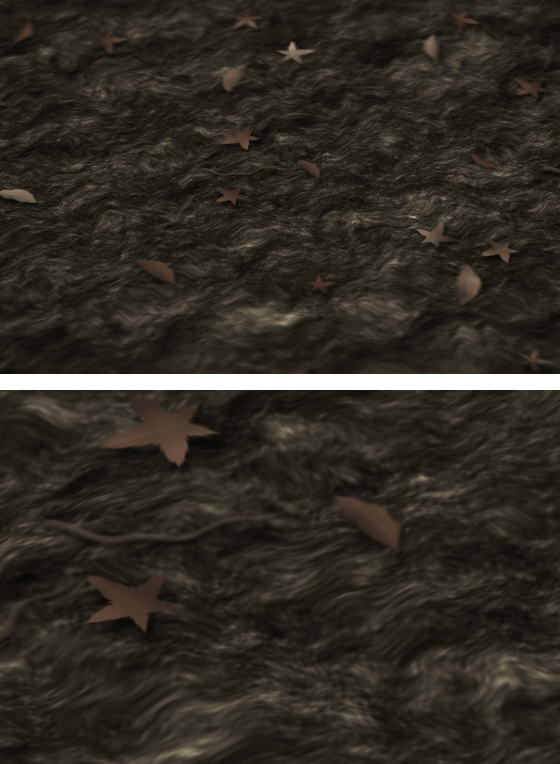
Top: the whole. Bottom: its middle third, enlarged.
Give the GLSL for this texture, as a WebGL 2 fragment shader.

```glsl
#version 300 es
precision highp float;
// Dark wet forest soil seen at a low angle, strewn with twigs and faded leaves.
// Side-lit octaves of cellular bumps form the mud; jittered grids scatter the
// litter; a focus band softens everything near the top and bottom.
uniform vec2 u_resolution;
out vec4 fragColor;

vec3 hash3(vec2 cell, float seed) {
  vec3 p = fract(cell.xyx * vec3(.1031, .1030, .0973) + seed * .137);
  p += dot(p, p.yxz + 33.33);
  return fract((p.xxy + p.yzz) * p.zyx);
}

mat2 rotate(float a) {
  return mat2(cos(a), -sin(a), sin(a), cos(a));
}

// Cellular noise: round bumps and dents of random height, one per cell
float bumps(vec2 p, float seed) {
  vec2 cell = floor(p);
  float sum = 0.;
  for (int j = -1; j <= 1; j++)
    for (int i = -1; i <= 1; i++) {
      vec2 c = cell + vec2(i, j);
      vec3 h = hash3(c, seed);
      vec2 d = p - c - h.xy;
      float k = max(0., 1. - dot(d, d));
      sum += (h.z * 2. - 1.) * k * k * k;
    }
  return sum;
}

float fill(float d, float blur) {
  return 1. - smoothstep(-blur, blur, d);
}

// Log brightness of the mud; fine octaves fade as the blur grows
float mudTone(vec2 g, float blur) {
  vec2 q = g + .02 * sin(g.yx * 17. + 2. * sin(g * 9.)) + .006 * sin(g.yx * 71.);
  float tone = 0., freq = 5.;
  for (int i = 0; i < 6; i++) {
    float seed = float(i) + 1.;
    vec2 s = rotate(.35 * sin(seed * 2.3)) * q * freq;
    float n = bumps(s, seed);
    float lit = n - bumps(s + vec2(-.14, .3), seed);
    float crease = 1. - smoothstep(0., .13, abs(n));
    float keep = exp(-pow(freq * blur * 1.3, 2.));
    tone += keep * (1.45 * lit + .35 * n - .22 * (crease - .25));
    freq *= 1.9;
  }
  return tone;
}

// Signed distance to a leaf: a pointed five-lobed star or a slim oval
float leafShape(vec2 q, float size, float kind) {
  float a = atan(q.y, q.x);
  float lobes = 1. - abs(sin(2.5 * a));
  float teeth = .06 * abs(sin(13. * a));
  float star = length(q) - size * (.38 + .6 * lobes + teeth) * (.8 + .25 * cos(a));
  float x = q.x / size;
  float oval = abs(q.y + .18 * size * x * x) - .36 * size * (1. - x * x);
  return kind < .5 ? star : max(oval, abs(q.x) - size);
}

// Twigs for layer 0, fine straws for layer 1
vec3 addTwigs(vec3 col, vec2 g, float blur, float layer) {
  float size = mix(.22, .09, layer);
  vec2 cell = floor(g / size);
  for (int j = -1; j <= 1; j++)
    for (int i = -1; i <= 1; i++) {
      vec2 c = cell + vec2(i, j);
      vec3 h = hash3(c, 21. + layer), k = hash3(c, 31. + layer);
      float chance = mix(.17, .62, smoothstep(.1, .8, c.x * size));
      if (h.z > chance) continue;
      vec2 q = rotate((k.x - .5) * 2.8) * (g - (c + h.xy) * size);
      float reach = size * mix(.25, .65, k.y);
      float x = q.x / reach;
      q.y += reach * (.16 * sin(x * 2.5 + k.z * 6.) + .04 * sin(x * 9.));
      float width = mix(.003 + .006 * k.z, .0018, layer) * (1. - .45 * x);
      float ends = fill(abs(q.x) - reach, blur + .004);
      float cover = ends * width / (width + .5 * blur);
      col *= 1. - .5 * cover * fill(abs(q.y + width * 1.6) - width, blur + .004);
      float tone = mix(.13, .36, k.y * k.y) * (1. + .3 * clamp(q.y / width, -1., 1.));
      col = mix(col, tone * vec3(1., .88, .72), .8 * cover * fill(abs(q.y) - width, blur));
    }
  return col;
}

vec3 addLeaves(vec3 col, vec2 g, float blur) {
  float size = .3;
  vec2 cell = floor(g / size);
  float ragged = .005 * bumps(g * 45., 9.);
  float crinkle = bumps(g * 24., 12.);
  for (int j = -1; j <= 1; j++)
    for (int i = -1; i <= 1; i++) {
      vec2 c = cell + vec2(i, j);
      vec3 h = hash3(c, 41.), k = hash3(c, 53.);
      if (h.z > .42) continue;
      vec2 q = g - (c + h.xy) * size;
      mat2 turn = rotate(k.x * 6.28);
      float radius = mix(.045, .1, k.y);
      float shadow = leafShape(turn * (q + vec2(-.006, .022)), radius, k.z);
      col *= 1. - .5 * fill(shadow, blur + .018);
      vec2 l = turn * q;
      float rib = fill(abs(l.y) - .001, blur + .002);
      float curl = 1. + .3 * clamp(l.y / radius * 2., -1., 1.) + .22 * crinkle + .15 * rib;
      float pale = fract(h.z * 17. + k.y * 5.);
      vec3 skin = mix(vec3(.27, .19, .15), vec3(.53, .47, .39), pale * pale);
      col = mix(col, skin * curl, .93 * fill(leafShape(l, radius, k.z) + ragged, blur));
    }
  return col;
}

void main() {
  vec2 p = (gl_FragCoord.xy - vec2(.5 * u_resolution.x, 0.)) / u_resolution.y;
  // Tilted ground plane and depth of field
  vec2 ground = vec2(p.x * (1. + .45 * p.y), p.y * (1.5 + .5 * p.y));
  float blur = .003 + .05 * pow(abs(p.y - .48), 2.);
  // Mud with broad damp patches and darker corners
  float patches = bumps(ground * 2.3, 15.);
  float tone = mudTone(ground, blur) + .4 * patches;
  tone -= .7 * smoothstep(.45, 1., length((p - vec2(0., .52)) * vec2(.95, 1.3)));
  float value = .158 * exp(.33 * tone);
  vec3 col = value * mix(vec3(1., .86, .66), vec3(1., .91, .75), smoothstep(.08, .24, value));
  // Litter on top
  col = addTwigs(col, ground, blur * 1.5, 1.);
  col = addTwigs(col, ground, blur * 1.5, 0.);
  col = addLeaves(col, ground, blur * 1.7);
  fragColor = vec4(col, 1.);
}
```
